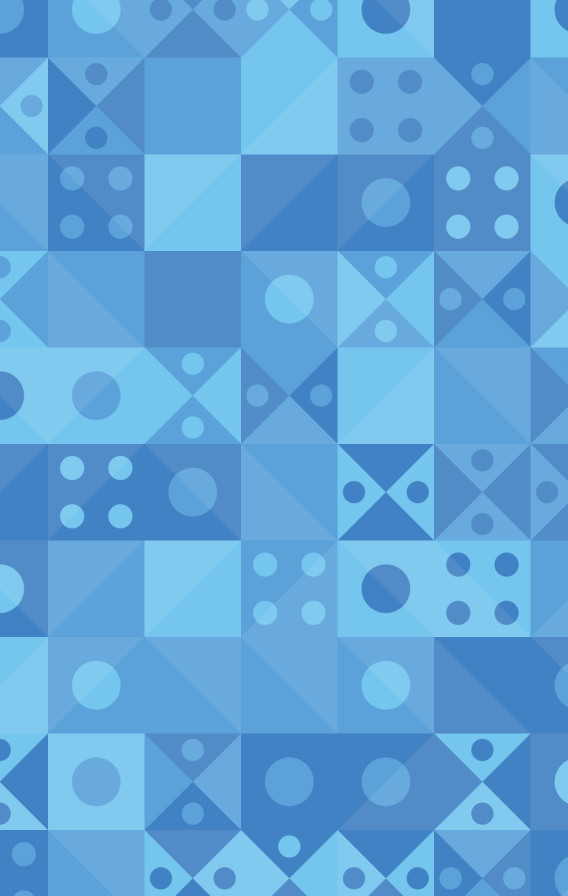
Write a WebGL 1 fragment shader that draws this pattern.

```glsl
precision highp float;
// Mosaic of blue square tiles: plain, disc, four-dot and hourglass, each with a diagonal sheen.

uniform vec2 u_resolution;

const float TILES_PER_HEIGHT = 9.281;
const vec2  GRID_OFFSET = vec2(0.503, 0.317);  // part of the first tile cut off at left, bottom

const vec3  DARK  = vec3(0.255, 0.508, 0.768);
const vec3  MID   = vec3(0.355, 0.637, 0.855);
const vec3  LIGHT = vec3(0.455, 0.775, 0.935);
const float DARK_SHARE = 0.33;
const float MID_SHARE  = 0.40;
const float SHEEN = 0.083;                     // white mixed into the lit half

const float PLAIN_SHARE = 0.36;
const float DISC_SHARE  = 0.26;
const float FOUR_SHARE  = 0.11;                // hourglasses take the rest
const float UNLIT_SHARE = 0.12;
const float LIT_SHARE   = 0.08;

const float DISC_RADIUS = 0.252;
const float FOUR_RADIUS = 0.125;
const float FOUR_OFFSET = 0.25;
const float HOURGLASS_DOT_RADIUS = 0.115;
const float HOURGLASS_DOT_OFFSET = 0.33;

const float SEED = 17.0;
const float SQRT_HALF = 0.70711;

float hash(vec2 cell, float channel) {
  vec3 p = fract((cell.xyx + SEED + channel * vec3(19.0, 47.0, 19.0)) * 0.1031);
  p += dot(p, p.yzx + 33.33);
  return fract((p.x + p.y) * p.z);
}

// Coverage of a shape from its signed distance
float cover(float dist, float pixel) {
  return clamp(0.5 - dist / pixel, 0.0, 1.0);
}

vec3 tone(float index) {
  return index < 0.5 ? DARK : (index < 1.5 ? MID : LIGHT);
}

// Coverage of the second tone; p is centred on the tile
float motif(vec2 p, vec2 cell, float pixel) {
  float kind = hash(cell, 1.0);
  if (kind < PLAIN_SHARE) return 0.0;
  kind -= PLAIN_SHARE;
  if (kind < DISC_SHARE) return cover(length(p) - DISC_RADIUS, pixel);
  kind -= DISC_SHARE;
  if (kind < FOUR_SHARE) return cover(length(abs(p) - FOUR_OFFSET) - FOUR_RADIUS, pixel);

  // Hourglass: two facing triangles, with dots in the other two
  vec2 q = abs(hash(cell, 2.0) < 0.5 ? p : p.yx);
  float triangles = (q.x - q.y) * SQRT_HALF;
  float dots = length(q - vec2(HOURGLASS_DOT_OFFSET, 0.0)) - HOURGLASS_DOT_RADIUS;
  return cover(min(triangles, dots), pixel);
}

// Coverage of the lit half, cut along either diagonal
float sheen(vec2 p, vec2 cell, float pixel) {
  float spread = hash(cell, 3.0);
  if (spread < UNLIT_SHARE) return 0.0;
  if (spread < UNLIT_SHARE + LIT_SHARE) return 1.0;
  float slope = hash(cell, 4.0) < 0.5 ? 1.0 : -1.0;
  float side  = hash(cell, 5.0) < 0.5 ? 1.0 : -1.0;
  return cover(side * (p.x + slope * p.y) * SQRT_HALF, pixel);
}

vec3 mosaic(vec2 grid, float pixel) {
  vec2 cell = floor(grid);
  vec2 p = fract(grid) - 0.5;

  // Two different tones for each tile
  float pick = hash(cell, 6.0);
  float first = step(DARK_SHARE, pick) + step(DARK_SHARE + MID_SHARE, pick);
  float second = mod(first + 1.0 + step(0.5, hash(cell, 7.0)), 3.0);

  vec3 color = mix(tone(first), tone(second), motif(p, cell, pixel));
  return mix(color, vec3(1.0), SHEEN * sheen(p, cell, pixel));
}

void main() {
  float pixel = TILES_PER_HEIGHT / u_resolution.y;
  vec3 color = vec3(0.0);

  // Four samples per pixel smooth the tile borders
  for (int i = 0; i < 2; i++) {
    for (int j = 0; j < 2; j++) {
      vec2 shift = vec2(float(i), float(j)) * 0.5 - 0.25;
      vec2 grid = (gl_FragCoord.xy + shift) * pixel + GRID_OFFSET;
      color += 0.25 * mosaic(grid, pixel);
    }
  }
  gl_FragColor = vec4(color, 1.0);
}
```
